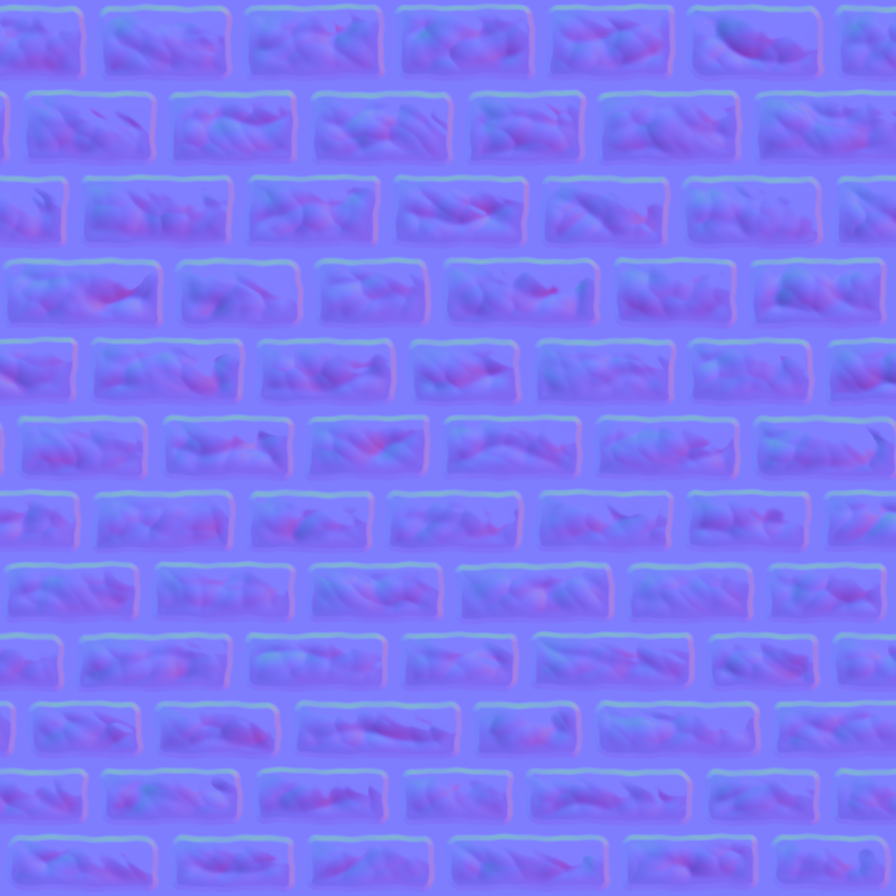
This texture map is drawn by a Shadertoy shader. Its source:

```glsl
const float PI = 3.14159265;

vec2 hash2(vec2 p) {
    vec3 a = fract(p.xyx * vec3(0.1031, 0.1030, 0.0973));
    a += dot(a, a.yzx + 33.33);
    return fract((a.xx + a.yz) * a.zy);
}

// Horizontal position of a vertical joint, in brick widths
float jointX(float index, float row) {
    float stagger = mod(row, 2.0) > 0.5 ? 0.58 : 0.03;
    float irregular = mix(0.32, 0.18, row / 11.0);
    return index + stagger + (hash2(vec2(mod(index, 6.0), row) + 3.7).x - 0.5) * irregular;
}

// Analytic slope of smooth cellular noise
vec2 cellSlope(vec2 p) {
    vec2 cell = floor(p), total = vec2(0);
    float weightSum = 0.0;
    for (int y = -1; y <= 1; y++)
    for (int x = -1; x <= 1; x++) {
        vec2 id = cell + vec2(x, y);
        vec2 away = p - id - hash2(id);
        float weight = exp(-6.0 * dot(away, away));
        total += away * weight;
        weightSum += weight;
    }
    return 2.0 * total / weightSum;
}

// Tangent-plane slope of the wall, in colour units
vec2 wallSlope(vec2 uv) {
    // Courses grow slightly taller towards the top
    float course = 12.0 * (uv.y + 0.042 * sin(PI * uv.y));
    course += 0.025 * sin(uv.x * 2.0 * PI + floor(course) * 2.4) * sin(PI * fract(course));
    float row = clamp(floor(course), 0.0, 11.0);
    float rowHeight = 1.0 / (12.0 + 12.0 * 0.042 * PI * cos(PI * uv.y));

    // Brick between two irregular joints
    float x = uv.x * 6.0;
    float index = floor(x);
    if (x < jointX(index, row)) index -= 1.0;
    else if (x >= jointX(index + 1.0, row)) index += 1.0;
    float left = jointX(index, row), right = jointX(index + 1.0, row);
    vec2 seed = hash2(vec2(mod(index, 6.0), row) + 17.0);
    vec2 halfSize = vec2((right - left) / 12.0 - 0.0055, rowHeight * 0.5 - 0.0045);
    vec2 q = vec2((x - 0.5 * (left + right)) / 6.0, (course - row - 0.5) * rowHeight);

    // Crooked, worn outline
    vec2 wobble = sin(uv.yx * vec2(110.0, 75.0) + seed * 6.3)
                + 0.5 * sin(uv.yx * vec2(230.0, 190.0) + seed.yx * 9.0);
    q += 0.0009 * wobble + q.yx * (seed - 0.5) * vec2(0.1, 0.03);
    float radius = mix(0.012, 0.019, seed.x * seed.y);
    vec2 corner = abs(q) - halfSize + radius;
    float depth = radius - length(max(corner, 0.0)) - min(max(corner.x, corner.y), 0.0);
    vec2 outward = normalize(max(corner, 0.0001)) * sign(q);
    vec2 face = q / halfSize;

    // Rough face: two sizes of dents
    vec2 p = uv + 0.006 * sin(uv.yx * vec2(63.0, 47.0) + seed * 6.3);
    vec2 coarse = cellSlope(p * vec2(22.0, 33.0) + seed * 50.0);
    vec2 fine = cellSlope(mat2(0.8, 0.6, -0.6, 0.8) * p * vec2(44.0, 58.0) + 9.0);
    vec2 dents = 0.085 * coarse + 0.04 * fine;
    dents *= smoothstep(0.006, 0.026, depth);

    // Left and lower sides fall away gently
    vec2 body = vec2(-0.05 * smoothstep(0.25, -0.85, face.x),
                     mix(-0.088, 0.02, smoothstep(-0.15, 0.95, face.y - 0.3 * face.x)));
    float ragged = 0.35 * coarse.x + 0.25 * fine.y + 0.5 * (seed.y - 0.5);
    float plateau = smoothstep(0.4, 0.7, face.y + 0.4 * face.x + ragged);
    body = (body + dents) * (1.0 - 0.92 * plateau);

    // Steep chamfer on the top and right, soft lip elsewhere
    vec2 steepness = vec2(outward.x > 0.0 ? 0.14 : 0.035,
                          outward.y > 0.0 ? 0.18 : 0.055);
    float wear = 0.95 + 0.12 * sin(uv.x * 90.0 + uv.y * 70.0 + seed.x * 6.3);
    float rim = 1.0 - smoothstep(0.0055, 0.0095, depth);
    vec2 slope = mix(body, outward * steepness * wear, rim);
    return mix(vec2(-0.008), slope, smoothstep(-0.0005, 0.0035, depth));
}

void mainImage(out vec4 fragColor, in vec2 fragCoord) {
    vec2 slope = wallSlope(fragCoord / iResolution.xy);
    float blue = 1.0 - 1.9 * pow(length(slope), 1.5);
    fragColor = vec4(0.5 + slope, blue, 1.0);
}
```
